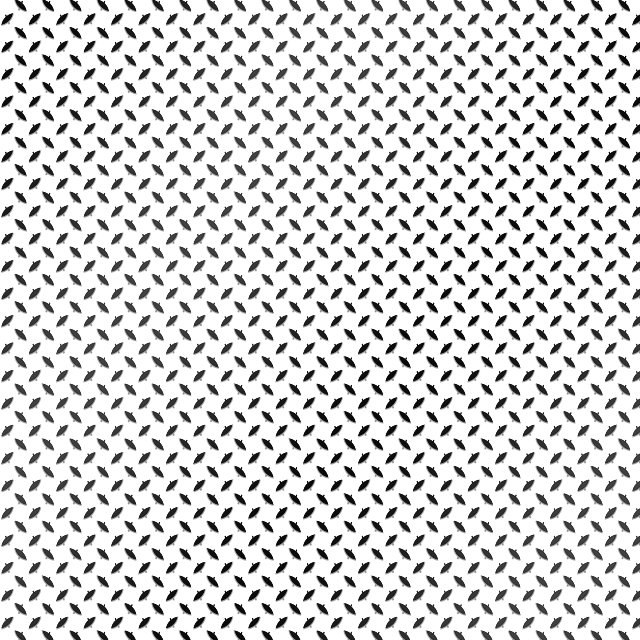
Write a Shadertoy shader that draws this pattern.

```glsl
// Diamond tread plate: dark lens-shaped studs on white, leaning alternately
// left and right on two interleaved square grids. Each stud has a small nub
// and a soft grey rim below; broad diagonal bands of sheen vary its darkness.

// Lens lying along x, with its tips at +-halfSize.x.
float lens(vec2 p, vec2 halfSize) {
    float radius = dot(halfSize, halfSize) / (2.0 * halfSize.y);
    return length(vec2(p.x, abs(p.y) + radius - halfSize.y)) - radius;
}

float segment(vec2 p, vec2 a, vec2 b) {
    vec2 ab = b - a;
    return length(p - a - ab * clamp(dot(p - a, ab) / dot(ab, ab), 0.0, 1.0));
}

// Stud rising to the right, with a nub pointing up from its middle.
float stud(vec2 p, float nubSide) {
    vec2 along = vec2(p.x + p.y, p.y - p.x) * 0.70711;
    float body = lens(along, vec2(0.295, 0.092));
    float nub = segment(p, vec2(0.0), nubSide * vec2(-0.05, 0.135)) - 0.024;
    return min(body, nub);
}

// Lays one grid of studs over the colour; lean is 1 for rising, -1 for falling.
vec3 layStuds(vec3 color, vec2 grid, vec2 center, float lean, float tone, float pixel) {
    vec2 p = fract(grid - center + 0.5) - 0.5;
    p.x *= lean;

    // Soft rim, shifted down and carrying the lower nub
    float rim = stud(p - vec2(0.016, -0.026), -1.0);
    float rimCover = 1.0 - smoothstep(-0.5 * pixel, 0.02 + 0.5 * pixel, rim);
    color = mix(color, vec3(0.56), rimCover);

    // Dark face, a little deeper towards its edge
    float face = stud(p, 1.0);
    float faceTone = tone * mix(0.75, 1.1, smoothstep(0.0, 0.06, -face));
    float faceCover = 1.0 - smoothstep(-0.5 * pixel, 0.5 * pixel, face);
    return mix(color, vec3(faceTone), faceCover);
}

void mainImage(out vec4 fragColor, in vec2 fragCoord) {
    vec2 uv = fragCoord / iResolution.y;
    float repeats = 23.33;
    float pixel = repeats / iResolution.y;

    // Grid measured from the top left, with y still pointing up
    vec2 grid = (uv - vec2(0.0, 1.0)) * repeats;

    // Diagonal bands of sheen
    float band = uv.x + 0.75 * (1.0 - uv.y) - 0.57;
    float tone = mix(0.035, 0.235, 0.5 + 0.5 * cos(6.28319 * band));

    vec3 color = vec3(1.0);
    color = layStuds(color, grid, vec2(0.76, -0.19), -1.0, tone, pixel);
    color = layStuds(color, grid, vec2(0.26, -0.69), 1.0, tone, pixel);
    fragColor = vec4(color, 1.0);
}
```
